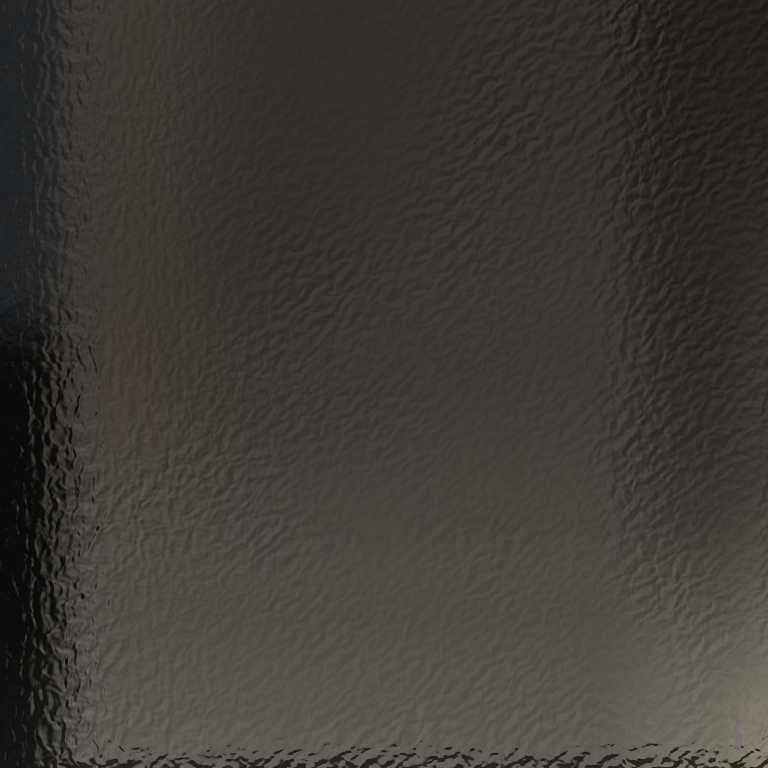
A WebGL 2 fragment shader for this texture:

```glsl
#version 300 es
precision highp float;
// Dim room seen through rippled frosted glass.
// A smooth backdrop of soft gradients is sampled at points bent by the slope
// of a fine noise relief, which also catches a little raking light.
uniform vec2 u_resolution;
out vec4 fragColor;

float hash(vec2 p) {
    return fract(sin(dot(p, vec2(127.1, 311.7))) * 43758.545);
}

vec2 direction(vec2 cell) {
    float angle = 6.28318 * hash(cell);
    return vec2(cos(angle), sin(angle));
}

// Gradient noise, about -0.7 to 0.7
float noise(vec2 p) {
    vec2 i = floor(p), f = fract(p);
    vec2 u = f * f * f * (f * (f * 6.0 - 15.0) + 10.0);
    vec2 x = vec2(1, 0), y = vec2(0, 1);
    return mix(mix(dot(direction(i), f), dot(direction(i + x), f - x), u.x),
               mix(dot(direction(i + y), f - y), dot(direction(i + 1.0), f - 1.0), u.x), u.y);
}

float blob(vec2 p, vec2 center, vec2 radius) {
    vec2 d = (p - center) / radius;
    return exp(-dot(d, d));
}

// Glass surface: short ripples, upright on the left and slanted elsewhere
float relief(vec2 p) {
    vec2 q = p + 0.006 * vec2(noise(p * 45.0), noise(p * 45.0 + 19.0));
    vec2 slanted = mat2(0.77, -0.64, 0.64, 0.77) * q;
    float diagonal = noise(slanted * vec2(60.0, 95.0));
    float upright = noise(q * vec2(98.0, 56.0) + 7.0);
    float grain = mix(upright, diagonal, smoothstep(0.1, 0.4, p.x));
    return grain + 0.35 * noise(q * 150.0 + 31.0);
}

// What lies behind the glass
vec3 backdrop(vec2 p) {
    float depth = clamp(1.0 - p.y, 0.0, 1.0);
    float light = 0.185 + 0.18 * pow(depth, 1.8);
    light += 0.05 * blob(p, vec2(0.14, 1.0), vec2(0.13, 0.45));
    light -= 0.024 * blob(p, vec2(0.32, 0.62), vec2(0.18, 0.22));
    vec3 color = light * mix(vec3(1.05, 0.99, 0.92), vec3(1.03, 1.0, 0.94), depth);
    color += vec3(0.012, 0.002, -0.009) * blob(p, vec2(0.18, 0.5), vec2(0.1, 0.2));

    // Shaded panel on the right, brightening towards the floor
    float panel = smoothstep(0.77, 0.89, p.x);
    float shade = mix(1.2, 0.76, smoothstep(0.06, 0.44, p.y));
    shade -= 0.06 * smoothstep(0.7, 1.0, p.y);
    shade += 0.14 * smoothstep(0.93, 1.0, p.x) * smoothstep(0.95, 0.6, p.y);
    color *= mix(vec3(1.0), shade * vec3(0.98, 1.0, 0.98), panel);
    color += vec3(0.05, 0.025, -0.01) * blob(p, vec2(1.0, 0.05), vec2(0.05, 0.05));

    // Left frame: slate above, black below
    vec3 frame = mix(vec3(0.042, 0.041, 0.039), vec3(0.127, 0.134, 0.142),
                     smoothstep(0.5, 0.64, p.y));
    frame += 0.035 * smoothstep(0.25, 0.0, p.y);
    color = mix(frame, color, smoothstep(0.035, 0.108, p.x));

    // Dark sill along the bottom
    float sill = smoothstep(0.011, -0.002, p.y);
    return mix(color, vec3(0.09, 0.088, 0.08), sill * 0.8);
}

void main() {
    vec2 uv = gl_FragCoord.xy / u_resolution;

    float e = 0.0014;
    float h = relief(uv);
    vec2 slope = vec2(relief(uv + vec2(e, 0.0)) - h,
                      relief(uv + vec2(0.0, e)) - h) / e;

    // Refraction
    vec3 color = backdrop(uv + slope * vec2(0.00034, 0.0002));

    // Relief strength: a diagonal swath, the right panel and the left edge
    float across = (uv.y - 0.52) * 0.66 - (uv.x - 0.38) * 0.75;
    float rough = 0.3 + 0.4 * exp(-across * across / 0.012);
    rough += 0.45 * smoothstep(0.77, 0.85, uv.x) * smoothstep(0.06, 0.25, uv.y);
    rough += 0.55 * blob(uv, vec2(0.085, uv.y), vec2(0.035, 1.0));
    rough *= 1.0 + 0.7 * noise(uv * 7.0);
    rough *= 1.0 - 0.45 * blob(uv, vec2(0.42, 0.95), vec2(0.2, 0.25));
    float glint = clamp(dot(slope, vec2(-0.65, 0.75)) / 75.0, -1.3, 1.3);
    color *= 1.0 + 0.17 * rough * glint;

    fragColor = vec4(clamp(color, 0.0, 1.0), 1.0);
}
```
